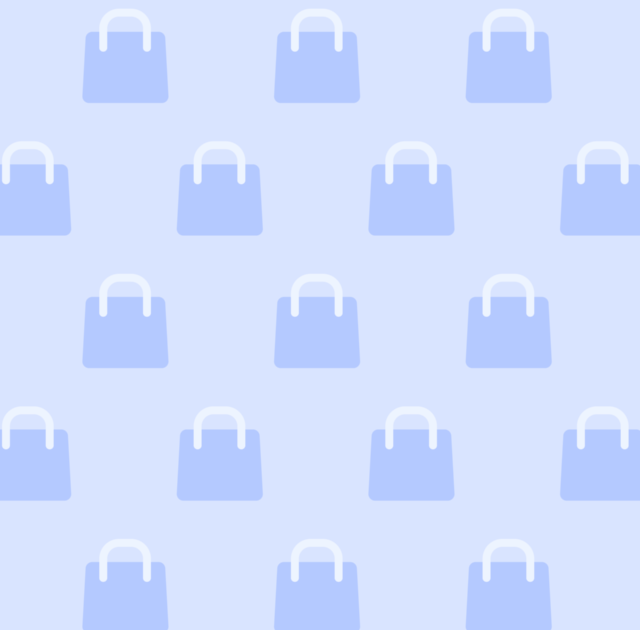
This pattern is drawn by a Shadertoy shader. Its source:

```glsl
// Staggered rows of flat shopping bags on a pale blue ground.
// Each bag is a rounded trapezoid with a stroked arch for its handle,
// both drawn from distance functions in one repeated cell (canvas height = 1).

const vec3 GROUND = vec3(0.850, 0.894, 1.0);
const vec3 BODY   = vec3(0.706, 0.788, 1.0);
const vec3 HANDLE = vec3(0.930, 0.955, 1.0);

const vec2  PITCH   = vec2(0.3042, 0.2104);  // spacing of columns and rows
const vec2  CENTRE  = vec2(0.5033, 0.4722);  // middle of one bag body
const float STAGGER = 0.1498;                // sideways shift of odd rows

// Distance to an upright symmetric trapezoid with rounded corners.
float roundedTrapezoid(vec2 p, float bottom, float top, float halfHeight, float radius) {
    bottom -= radius;
    top -= radius;
    halfHeight -= radius;
    p.x = abs(p.x);
    vec2 slant = vec2(top - bottom, 2.0 * halfHeight);
    vec2 base = vec2(bottom, -halfHeight);
    vec2 cap = vec2(max(p.x - (p.y < 0.0 ? bottom : top), 0.0), abs(p.y) - halfHeight);
    float along = clamp(dot(p - base, slant) / dot(slant, slant), 0.0, 1.0);
    vec2 side = p - base - slant * along;
    float inside = (side.x < 0.0 && cap.y < 0.0) ? -1.0 : 1.0;
    return inside * sqrt(min(dot(cap, cap), dot(side, side))) - radius;
}

// Distance to a round-ended stroke shaped as an arch with curved shoulders.
float archStroke(vec2 p, float halfWidth, float top, float foot, float radius, float thickness) {
    p.x = abs(p.x);
    vec2 e = p - vec2(halfWidth, top) + radius;
    float outline = length(max(e, 0.0)) + min(max(e.x, e.y), 0.0) - radius;
    float d = p.y > foot ? abs(outline) : length(p - vec2(halfWidth, foot));
    return d - thickness;
}

// Position relative to the bag in the nearest staggered cell.
vec2 staggeredCell(vec2 p, vec2 pitch, float stagger) {
    float row = floor(p.y / pitch.y + 0.5);
    p.x -= stagger * mod(row, 2.0);
    return p - pitch * vec2(floor(p.x / pitch.x + 0.5), row);
}

float coverage(float d, float softness) {
    return 1.0 - smoothstep(-softness, softness, d);
}

void mainImage(out vec4 fragColor, in vec2 fragCoord) {
    float pixel = 1.0 / iResolution.y;
    // The cell is lifted slightly so the handle stays well within it.
    vec2 lift = vec2(0.0, 0.018);
    vec2 p = staggeredCell(fragCoord * pixel - CENTRE - lift, PITCH, STAGGER) + lift;

    float body = roundedTrapezoid(p, 0.0683, 0.0632, 0.0565, 0.0106);
    float handle = archStroke(p + vec2(0.0005, 0.0), 0.0347, 0.0869, 0.0313, 0.0251, 0.0063);

    vec3 color = mix(GROUND, BODY, coverage(body, pixel));
    color = mix(color, HANDLE, coverage(handle, pixel));
    fragColor = vec4(color, 1.0);
}
```
